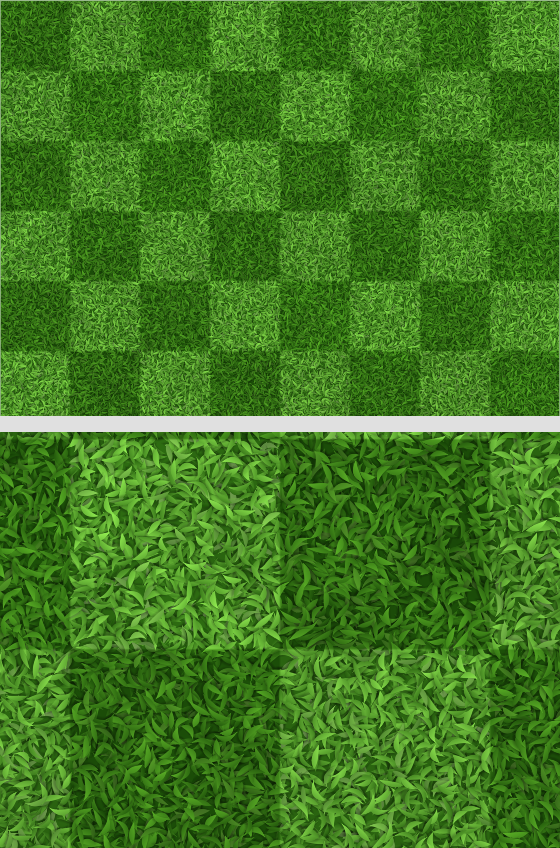
Top: the whole. Bottom: its middle third, enlarged.
Reproduce this texture procedurally as a WebGL 2 fragment shader.

```glsl
#version 300 es
precision highp float;
// Mown lawn in a chequerboard of light and dark squares, woven from layers of short curved blades.

#define TILES_ACROSS 8.0
#define BLADE_LAYERS 7
#define BLADE_SPACING 0.0108
#define BLADE_HALF_LENGTH 0.0071
#define BLADE_HALF_WIDTH 0.0016
#define EDGE_WIDTH 0.0019
#define SHADOW_GREEN vec3(0.12, 0.33, 0.035)
#define TIP_GREEN vec3(0.49, 0.81, 0.27)
#define DRY_STRAW vec3(0.46, 0.56, 0.36)
#define DARK_TILE_TINT vec3(0.66, 0.79, 0.50)
#define EDGE_COLOUR vec3(0.60, 0.72, 0.55)

uniform vec2 u_resolution;
out vec4 outColour;

vec3 hash3(vec3 p) {
    p = fract(p * vec3(0.1031, 0.1030, 0.0973));
    p += dot(p, p.yxz + 33.33);
    return fract((p.xxy + p.yxx) * p.zyx);
}

mat2 rotation(float angle) {
    float c = cos(angle), s = sin(angle);
    return mat2(c, -s, s, c);
}

// Signed distance to a bowed leaf along x, pointed at both ends.
float bladeDistance(vec2 q, float halfLength, float halfWidth, float bend) {
    float along = q.x / halfLength;
    float spine = bend * halfLength * (along * along - 0.3);
    float profile = halfWidth * (1.0 - along * along) * (1.0 - 0.3 * along);
    return max(abs(q.y - spine) - profile, abs(q.x) - halfLength);
}

// Lays one layer of scattered blades, each with a soft shadow, over the turf.
vec3 addBlades(vec3 turf, vec2 p, float layer, float pixel) {
    float height = layer / float(BLADE_LAYERS - 1);
    vec2 grid = rotation(layer * 1.7) * p / BLADE_SPACING + layer * 7.31;
    vec2 home = floor(grid);
    for (int j = -1; j <= 1; j++) {
        for (int i = -1; i <= 1; i++) {
            vec2 cell = home + vec2(i, j);
            vec3 place = hash3(vec3(cell + 300.0, layer + 1.0));
            vec3 look = hash3(vec3(cell + 700.0, layer + 31.0));
            vec2 offset = (grid - cell - place.xy) * BLADE_SPACING;
            mat2 turn = rotation(place.z * 6.2832);
            vec2 q = turn * offset;
            vec2 shaded = turn * (offset + vec2(-0.0008, 0.0012));
            float halfLength = BLADE_HALF_LENGTH * mix(0.65, 1.1, look.x);
            float halfWidth = BLADE_HALF_WIDTH * mix(0.75, 1.15, look.y);
            float bend = (look.z - 0.5) * 1.1;

            float shadow = bladeDistance(shaded, halfLength, halfWidth, bend);
            turf *= 1.0 - 0.22 * (1.0 - smoothstep(-0.001, 0.0012, shadow));

            float tone = mix(0.32, 0.72, height) + (look.y - 0.5) * 0.5;
            tone += 0.16 * q.x / halfLength + 0.10 * sign(bend) * q.y / halfWidth;
            vec3 leaf = mix(SHADOW_GREEN, TIP_GREEN, clamp(tone, 0.0, 1.1));
            float dry = step(0.90, fract(look.x * 13.0 + look.z * 7.0));
            leaf = mix(leaf, DRY_STRAW, dry * mix(0.65, 0.25, height));

            float d = bladeDistance(q, halfLength, halfWidth, bend);
            turf = mix(turf, leaf, 1.0 - smoothstep(-0.6 * pixel, 0.6 * pixel, d));
        }
    }
    return turf;
}

// Alternating squares counted from the top left, each a little different.
vec3 tileTint(vec2 fromTop, float pixel) {
    vec2 t = fromTop * TILES_ACROSS;
    vec2 wave = sin(3.14159 * t);
    vec2 soft = clamp(wave / (3.14159 * TILES_ACROSS * pixel), -1.0, 1.0);
    float light = 0.5 - 0.5 * soft.x * soft.y;
    float variation = hash3(vec3(floor(t) + 20.0, 5.0)).x - 0.5;
    return mix(DARK_TILE_TINT, vec3(1.03), light) * (1.0 + 0.08 * variation);
}

// Broad, faint unevenness of the turf.
float patchiness(vec2 p) {
    float waves = sin(p.x * 47.0 + 2.0 * sin(p.y * 31.0));
    waves += sin(p.y * 59.0 + 2.0 * sin(p.x * 37.0 + 1.0));
    return 1.0 + 0.02 * waves;
}

void main() {
    float pixel = 1.0 / u_resolution.x;
    vec2 p = gl_FragCoord.xy * pixel;
    float top = u_resolution.y * pixel;

    // Turf, from the soil up
    vec3 colour = mix(SHADOW_GREEN, TIP_GREEN, 0.12);
    for (int layer = 0; layer < BLADE_LAYERS; layer++) {
        colour = addBlades(colour, p, float(layer), pixel);
    }

    // Mowing pattern
    vec2 fromTop = vec2(p.x, max(top - EDGE_WIDTH - p.y, 0.0));
    colour *= tileTint(fromTop, pixel) * patchiness(p);

    // Pale rim on the left, right and top
    float rim = min(min(p.x, 1.0 - p.x) + 0.0006, top - p.y);
    float rimCover = 1.0 - smoothstep(-0.5 * pixel, 0.5 * pixel, rim - EDGE_WIDTH);
    colour = mix(colour, EDGE_COLOUR, rimCover);

    outColour = vec4(colour, 1.0);
}
```
